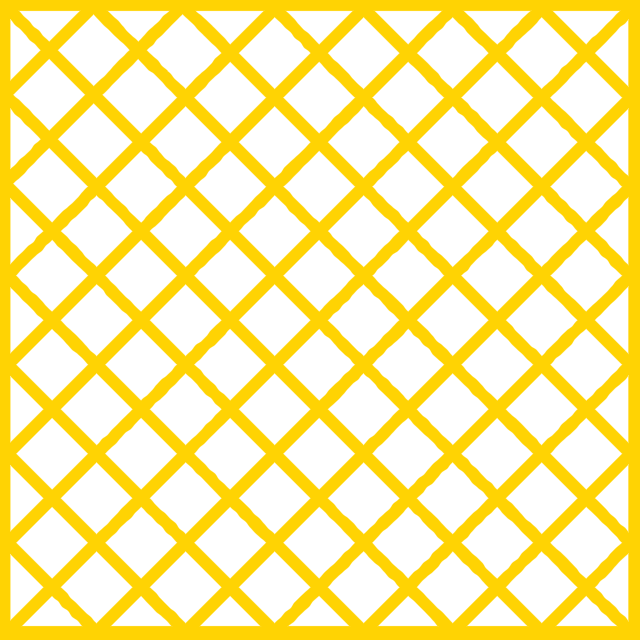
This pattern is drawn by a WebGL 2 fragment shader. Its source:

```glsl
#version 300 es
precision highp float;
// Diagonal trellis of flat yellow bars on white inside a thin yellow frame.
// Two skewed axes number the bars; distance to the nearest one gives the stroke,
// and value noise roughens the edges of randomly chosen segments.

#define PITCH 0.1391               // crossing to crossing, across and down
#define CENTER vec2(0.4987, 0.4997) // a crossing near the middle
#define BAR_HALF 0.0096            // half the bar thickness
#define CORNER_SHIFT 0.065         // offset of the top left bars, in pitches
#define ROUGHNESS 0.0022           // depth of edge wobble
#define ROUGH_FREQ 9.0             // wobbles along one segment
#define ROUGH_SHARE 0.5            // share of segments with rough edges
#define FRAME_MIN vec2(0.0163, 0.0218) // inner lower left corner
#define FRAME_MAX vec2(0.9818, 0.9829) // inner upper right corner
#define YELLOW vec3(1.0, 0.827, 0.01)
#define WHITE vec3(1.0)

uniform vec2 u_resolution;
out vec4 fragColor;

float hash(vec2 p) {
    return fract(sin(dot(p, vec2(127.1, 311.7))) * 43758.5453);
}

// Smooth 1D noise, with a separate sequence for each seed
float noise(float x, float seed) {
    float i = floor(x);
    float f = fract(x);
    f = f * f * (3.0 - 2.0 * f);
    return mix(hash(vec2(i, seed)), hash(vec2(i + 1.0, seed)), f);
}

// Signed distance to the nearest bar of one family
float barDistance(float across, float along, float family) {
    float bar = round(across);
    float offset = across - bar;
    float seed = bar * 3.7 + family;
    float rough = step(hash(vec2(floor(along), seed)), ROUGH_SHARE);
    // Fade the wobble out at crossings; each side has its own noise
    float t = fract(along);
    rough *= smoothstep(0.05, 0.25, t) * smoothstep(0.95, 0.75, t);
    float wobble = noise(along * ROUGH_FREQ, seed + 0.9 * sign(offset)) - 0.5;
    return abs(offset) * PITCH * inversesqrt(2.0) - BAR_HALF
         - wobble * ROUGHNESS * rough;
}

void main() {
    vec2 p = gl_FragCoord.xy / u_resolution;
    float pixel = 1.0 / min(u_resolution.x, u_resolution.y);

    // Skewed axes: bars lie on whole numbers of each
    vec2 q = (p - CENTER) / PITCH;
    float falling = q.x + q.y;
    float rising = q.x - q.y;
    rising += CORNER_SHIFT * step(rising, -4.5);

    float bars = min(barDistance(falling, rising, 0.0),
                     barDistance(rising, falling, 51.3));

    // Frame around the edge of the canvas
    vec2 inset = min(p - FRAME_MIN, FRAME_MAX - p);
    float shape = min(bars, min(inset.x, inset.y));

    float ink = 1.0 - smoothstep(-0.75 * pixel, 0.75 * pixel, shape);
    fragColor = vec4(mix(WHITE, YELLOW, ink), 1.0);
}
```
